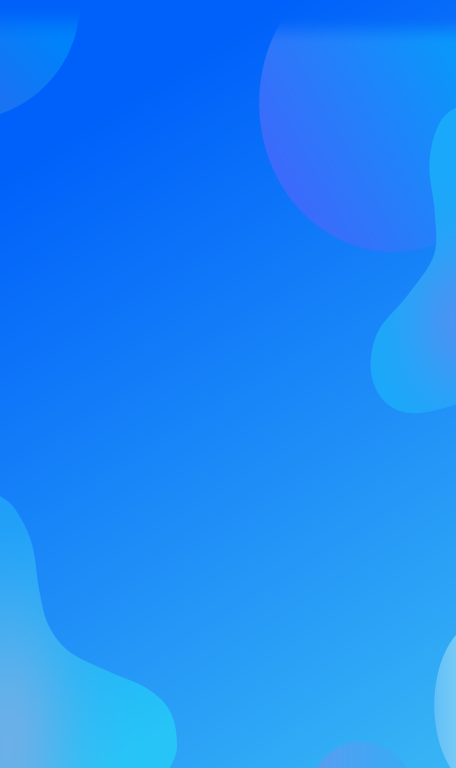
Reproduce this background procedurally as a WebGL 2 fragment shader.

```glsl
#version 300 es
precision highp float;
// Blue diagonal gradient with translucent ellipses and two wavy blobs at the rim.
// Ellipses use an approximate distance; blobs are closed Catmull-Rom outlines.
// One unit is a hundredth of the canvas height.

uniform vec2 u_resolution;
out vec4 fragColor;

const int KNOTS = 14;
const int STEPS = 8;

// Progress of p along the line from a to b, limited to 0..1
float along(vec2 p, vec2 a, vec2 b) {
    vec2 d = b - a;
    return clamp(dot(p - a, d) / dot(d, d), 0.0, 1.0);
}

// Soft elliptical falloff, 1 at the centre
float glow(vec2 p, vec2 centre, vec2 radii) {
    vec2 q = (p - centre) / radii;
    return exp(-dot(q, q));
}

float ellipseDistance(vec2 p, vec2 centre, vec2 radii) {
    vec2 q = p - centre;
    float k = length(q / radii);
    return k * (k - 1.0) / max(length(q / (radii * radii)), 1e-4);
}

vec2 catmullRom(vec2 a, vec2 b, vec2 c, vec2 d, float t) {
    vec2 linear = c - a;
    vec2 square = 2.0 * a - 5.0 * b + 4.0 * c - d;
    vec2 cubic = 3.0 * (b - c) + d - a;
    return b + 0.5 * t * (linear + t * (square + t * cubic));
}

// Signed distance to the smooth closed curve through the knots
float blobDistance(vec2 p, vec2 knots[KNOTS]) {
    float nearest = 1e6;
    float side = 1.0;
    vec2 start = knots[0];
    for (int i = 0; i < KNOTS; i++) {
        vec2 a = knots[(i + KNOTS - 1) % KNOTS];
        vec2 b = knots[i];
        vec2 c = knots[(i + 1) % KNOTS];
        vec2 d = knots[(i + 2) % KNOTS];
        for (int j = 1; j <= STEPS; j++) {
            vec2 end = catmullRom(a, b, c, d, float(j) / float(STEPS));
            vec2 offset = p - mix(start, end, along(p, start, end));
            nearest = min(nearest, dot(offset, offset));
            // Each edge crossed by a horizontal ray flips the side
            if ((start.y > p.y) != (end.y > p.y)) {
                float crossing = mix(start.x, end.x, (p.y - start.y) / (end.y - start.y));
                if (p.x < crossing) side = -side;
            }
            start = end;
        }
    }
    return side * sqrt(nearest);
}

float coverage(float distance, float pixel) {
    return clamp(0.5 - distance / pixel, 0.0, 1.0);
}

void main() {
    float pixel = 100.0 / u_resolution.y;
    vec2 p = gl_FragCoord.xy * pixel;

    // Diagonal background
    float slope = dot(vec2(p.x, 100.0 - p.y), vec2(0.53, 0.85));
    vec3 color = mix(vec3(0.0, 0.38, 0.98), vec3(0.22, 0.71, 0.96),
                     clamp((slope - 19.5) / 97.0, 0.0, 1.0));

    // Upper discs, dissolving towards the top rim
    float cornerDisc = coverage(ellipseDistance(p, vec2(-4.95, 99.7), vec2(15.36)), pixel);
    vec3 cornerTint = mix(vec3(0.10, 0.45, 0.95), vec3(0.0, 0.51, 0.98),
                          along(p, vec2(0.5, 87.0), vec2(8.0, 94.0)));
    color = mix(color, cornerTint, cornerDisc * (1.0 - smoothstep(94.5, 99.5, p.y)));

    float violetDisc = coverage(ellipseDistance(p, vec2(51.2, 86.6), vec2(17.45, 19.4)), pixel);
    vec3 violetTint = mix(vec3(0.23, 0.42, 0.98), vec3(0.04, 0.59, 0.98),
                          along(p, vec2(35.2, 80.5), vec2(58.6, 93.5)));
    color = mix(color, violetTint, violetDisc * (1.0 - smoothstep(94.0, 98.0, p.y)));

    // Right blob with a violet glow inside
    vec2 rightKnots[KNOTS] = vec2[KNOTS](
        vec2(59.6, 86.1), vec2(57.0, 83.5), vec2(55.9, 78.5), vec2(56.6, 72.4),
        vec2(56.5, 66.8), vec2(53.1, 61.6), vec2(49.2, 56.8), vec2(48.3, 51.6),
        vec2(50.1, 47.7), vec2(53.8, 46.2), vec2(59.6, 47.4), vec2(66.0, 50.0),
        vec2(72.0, 68.0), vec2(66.0, 88.0));
    vec3 rightTint = mix(vec3(0.10, 0.66, 0.98), vec3(0.29, 0.58, 0.95),
                         glow(p, vec2(60.2, 58.3), vec2(7.0, 10.0)));
    color = mix(color, rightTint, coverage(blobDistance(p, rightKnots), pixel));

    // Left blob, brighter cyan below, greyish glow in the corner
    vec2 leftKnots[KNOTS] = vec2[KNOTS](
        vec2(0.0, 35.4), vec2(2.3, 33.2), vec2(4.2, 29.0), vec2(5.1, 23.2),
        vec2(6.3, 18.6), vec2(9.1, 15.1), vec2(14.3, 12.5), vec2(18.9, 10.5),
        vec2(21.9, 7.8), vec2(23.0, 3.9), vec2(22.1, 0.0), vec2(16.0, -9.0),
        vec2(-8.0, -9.0), vec2(-6.0, 38.0));
    vec3 leftTint = mix(vec3(0.10, 0.62, 0.98), vec3(0.15, 0.77, 0.97),
                        along(p, vec2(2.0, 32.0), vec2(20.0, 4.0)));
    leftTint = mix(leftTint, vec3(0.42, 0.69, 0.91), glow(p, vec2(1.0, 3.0), vec2(8.5, 19.0)));
    color = mix(color, leftTint, coverage(blobDistance(p, leftKnots), pixel));

    // Lower pale ellipses
    float paleDisc = coverage(ellipseDistance(p, vec2(62.8, 8.2), vec2(6.25, 10.9)), pixel);
    vec3 paleTint = mix(vec3(0.38, 0.75, 0.97), vec3(0.48, 0.80, 0.97), along(p, vec2(56.5, 8.0), vec2(60.0, 8.0)));
    color = mix(color, paleTint, paleDisc);

    float lowDisc = coverage(ellipseDistance(p, vec2(47.1, -3.65), vec2(6.8, 7.05)), pixel);
    vec3 lowTint = mix(vec3(0.33, 0.62, 0.95), vec3(0.22, 0.67, 0.96), along(p, vec2(42.0, 1.0), vec2(52.5, 1.0)));
    color = mix(color, lowTint, lowDisc);

    fragColor = vec4(color, 1.0);
}
```
